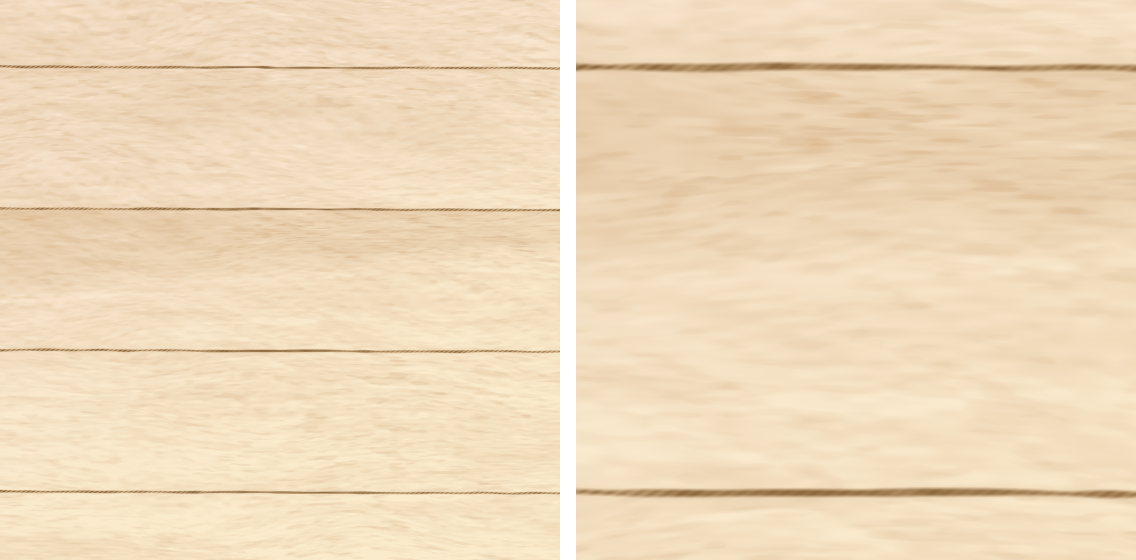
Left, the full canvas; right, a detail of the centre.
This texture is drawn by a Shadertoy shader. Its source:

```glsl
// Pale horizontal wooden planks with fine flecked grain and thin brown seams.

const float PLANK_HEIGHT = 0.253;
const float FIRST_SEAM = 0.1205;
const float SEAM_TILT = 0.003;
const float SEAM_HALF_WIDTH = 0.0019;

const vec3 CREAM = vec3(0.970, 0.905, 0.780);
const vec3 BLUSH = vec3(0.962, 0.882, 0.792);
const vec3 TAN = vec3(0.882, 0.765, 0.620);
const vec3 SEAM_BROWN = vec3(0.52, 0.37, 0.20);
const vec3 SEAM_LIGHT = vec3(0.84, 0.71, 0.54);

float hash(vec2 p) {
    return fract(sin(dot(p, vec2(127.1, 311.7))) * 43758.5453);
}

float noise(vec2 p) {
    vec2 cell = floor(p);
    vec2 f = fract(p);
    f = f * f * (3.0 - 2.0 * f);
    float low = mix(hash(cell), hash(cell + vec2(1.0, 0.0)), f.x);
    float high = mix(hash(cell + vec2(0.0, 1.0)), hash(cell + vec2(1.0, 1.0)), f.x);
    return mix(low, high, f.y);
}

float fbm(vec2 p) {
    float sum = 0.0;
    float gain = 0.5;
    for (int i = 0; i < 4; i++) {
        sum += gain * noise(p);
        p = p * 2.03 + vec2(17.3, 9.1);
        gain *= 0.5;
    }
    return sum / 0.9375;
}

// Crisp separate strokes where stretched noise rises above a threshold
float strokes(vec2 p, vec2 frequency, float threshold) {
    float n = 0.7 * noise(p * frequency) + 0.3 * noise(p * frequency * 2.1 + 7.7);
    return smoothstep(threshold, threshold + 0.22, n);
}

// Darkness of the grain: long streaks and short flecks along a gently bent flow
float grain(vec2 p, float seed) {
    vec2 offset = vec2(seed * 13.7, seed * 5.3);
    float bend = noise(p * vec2(4.0, 9.0) + offset) - 0.5;
    vec2 q = vec2(p.x, p.y + 0.04 * bend) + offset;
    float patches = smoothstep(0.35, 0.65, fbm(p * vec2(3.0, 11.0) + offset * 3.0));
    float streaks = fbm(q * vec2(7.0, 75.0)) - 0.5;
    float fine = noise(q * vec2(60.0, 240.0) + 31.7) - 0.5;
    float dark = strokes(q, vec2(26.0, 130.0), 0.54) - 0.3;
    float thin = strokes(q + 3.3, vec2(38.0, 190.0), 0.56) - 0.25;
    float pale = strokes(q + 8.1, vec2(20.0, 120.0), 0.58) - 0.2;
    float flecks = 0.27 * dark + 0.22 * thin - 0.17 * pale;
    return 0.55 * streaks + 0.28 * fine + flecks * mix(0.65, 1.25, patches);
}

// Broad tonal change within a plank, strongest along the top of the third one
float plankTone(vec2 p, float id, float row) {
    float cloud = fbm(p * vec2(2.5, 11.0) + id * 7.9) - 0.5;
    float edge = 0.60 + 0.16 * (p.x - 0.5) + 0.3 * cloud;
    float shadedBand = smoothstep(edge - 0.12, edge + 0.12, row);
    float amount = abs(id - 1.0) < 0.5 ? 0.46 : 0.04;
    return 0.55 * cloud + amount * shadedBand + 0.06 * (hash(vec2(id, 4.0)) - 0.5);
}

vec3 woodColor(vec2 p, float id, float row) {
    float warmth = smoothstep(0.1, 1.0, p.y + 0.45 * (0.5 - p.x));
    float dark = 0.25 + grain(p, id + 3.0) + plankTone(p, id, row);
    dark += 0.26 * (warmth - 0.4);
    vec3 base = mix(CREAM, BLUSH, warmth);
    return mix(base, TAN, clamp(dark, -0.12, 1.3));
}

// Soft uneven groove, solid near the middle and broken into slanted dashes outward
vec3 addSeam(vec3 color, float x, float offset, float id, float pixel) {
    float wobble = 0.0016 * (noise(vec2(x * 22.0, id * 5.0)) - 0.5);
    float d = abs(offset + wobble);
    float width = SEAM_HALF_WIDTH * mix(0.65, 1.25, noise(vec2(x * 40.0, id + 20.0)));
    float blur = max(0.0015, 0.7 * pixel);
    float line = 1.0 - smoothstep(width - blur, width + blur, d);
    float dashes = 0.5 + 0.5 * sin(6.2832 * (x * 115.0 - offset * 190.0));
    float broken = smoothstep(0.05, 0.3, abs(x - 0.52));
    float wear = 0.45 * noise(vec2(x * 55.0, id * 3.0));
    vec3 seam = mix(SEAM_BROWN, SEAM_LIGHT, dashes * mix(0.1, 0.5, broken) + wear);
    float shade = 0.3 * exp(-d * d / 0.00001);
    return mix(mix(color, SEAM_LIGHT, shade), seam, 0.95 * line);
}

void mainImage(out vec4 fragColor, in vec2 fragCoord) {
    vec2 uv = fragCoord / iResolution.xy;
    float pixel = 1.0 / iResolution.y;

    // Plank index and height within the plank
    float v = (uv.y - FIRST_SEAM + SEAM_TILT * (uv.x - 0.5)) / PLANK_HEIGHT;
    float id = floor(v);
    float seamId = floor(v + 0.5);
    float seamOffset = (v - seamId) * PLANK_HEIGHT;

    vec3 color = woodColor(uv, id, v - id);
    color = addSeam(color, uv.x, seamOffset, seamId, pixel);
    fragColor = vec4(clamp(color, 0.0, 1.0), 1.0);
}
```
